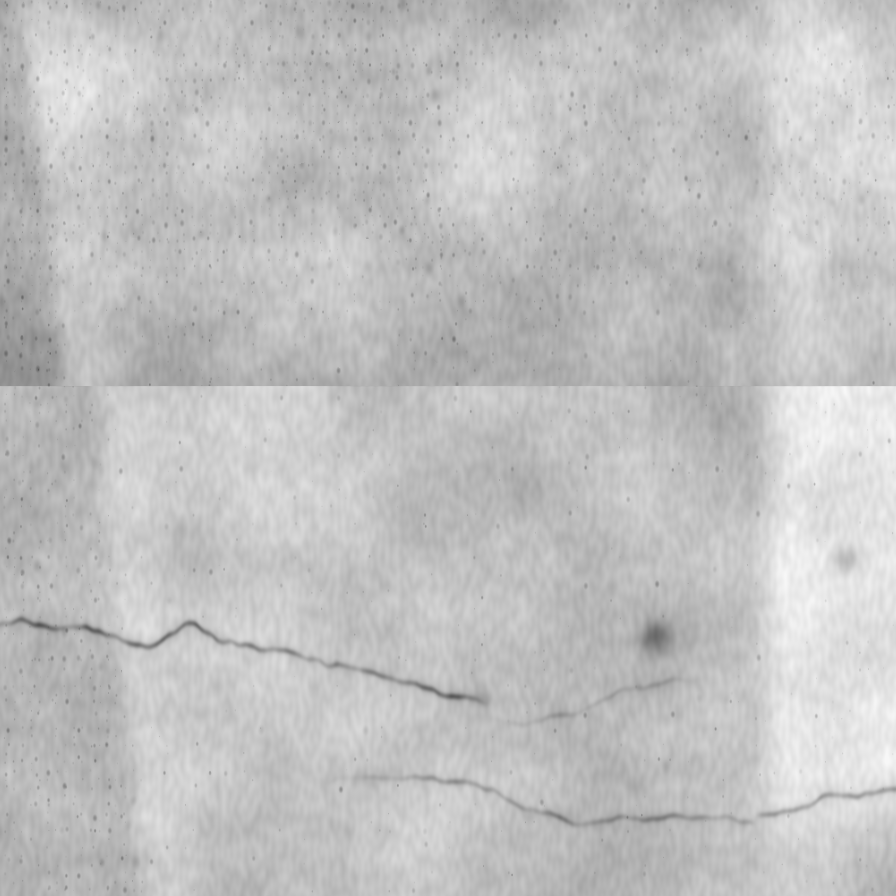
Give the GLSL for this texture, as a WebGL 2 fragment shader.

```glsl
#version 300 es
precision highp float;
// Weathered grey plaster with a pour seam, side bands, pits and two hairline cracks.

uniform vec2 u_resolution;
out vec4 fragColor;

const float SEAM_Y = 0.569;
const float UPPER_TONE = 0.765;
const float LOWER_TONE = 0.782;
const float MOTTLE = 0.135;
const float GRAIN = 0.06;
const vec2 GRAIN_FREQ = vec2(150.0, 62.0);
const float LEFT_SHADE = 0.07;
const float CRACK_WIDTH = 0.0042;
const float CRACK_DEPTH = 0.29;
const float PIT_DEPTH = 0.19;
const float STAIN_DEPTH = 0.085;

float hash(vec2 p) {
    vec3 q = fract(p.xyx * vec3(0.1031, 0.1030, 0.0973));
    q += dot(q, q.yzx + 33.33);
    return fract((q.x + q.y) * q.z);
}

float cornerDot(vec2 cell, vec2 offset) {
    float angle = 6.28318 * hash(cell);
    return dot(vec2(cos(angle), sin(angle)), offset);
}

float gradientNoise(vec2 p) {
    vec2 i = floor(p), f = p - i;
    vec2 w = f * f * f * (f * (f * 6.0 - 15.0) + 10.0);
    vec2 e = vec2(1.0, 0.0);
    float low = mix(cornerDot(i, f), cornerDot(i + e.xy, f - e.xy), w.x);
    float high = mix(cornerDot(i + e.yx, f - e.yx), cornerDot(i + e.xx, f - e.xx), w.x);
    return mix(low, high, w.y);
}

float fbm(vec2 p) {
    float sum = 0.0, amp = 1.0;
    for (int i = 0; i < 4; i++) {
        sum += amp * gradientNoise(p);
        p = p * 2.03 + 17.3;
        amp *= 0.55;
    }
    return sum;
}

float bell(float x, float width) {
    return exp(-x * x / (width * width));
}

// One upright speck per cell, kept clear of the cell walls.
float specks(vec2 uv, float cells, float density, float softness) {
    vec2 p = uv * cells, id = floor(p);
    vec2 centre = 0.35 + 0.3 * vec2(hash(id + 3.7), hash(id + 61.2));
    float radius = mix(0.09, 0.22, hash(id + 27.1));
    float d = length((p - id - centre) * vec2(1.0, 0.65)) / radius;
    float present = step(hash(id + 91.4), density);
    return present * smoothstep(1.0, softness, d) * mix(0.3, 1.0, hash(id + 45.9));
}

// Dark line along the height y over the span from x0 to x1.
float crack(vec2 uv, float y, float x0, float x1, float fade) {
    float jitter = 0.009 * gradientNoise(vec2(uv.x * 24.0, 4.5))
                 + 0.005 * gradientNoise(vec2(uv.x * 65.0, 9.5));
    float d = abs(uv.y - y - jitter) / CRACK_WIDTH;
    float wear = clamp(0.78 + 0.75 * gradientNoise(vec2(uv.x * 38.0, 2.5)), 0.3, 1.1);
    float span = smoothstep(x0, x0 + fade, uv.x) * (1.0 - smoothstep(x1 - fade, x1, uv.x));
    return (bell(d, 0.85) + 0.18 * bell(d, 2.3)) * wear * span;
}

void main() {
    vec2 uv = gl_FragCoord.xy / u_resolution;
    float upper = smoothstep(-0.5, 0.5, (uv.y - SEAM_Y) * u_resolution.y * 0.7);
    vec2 shift = uv + 7.0 * step(SEAM_Y, uv.y);
    float patches = fbm(shift * 5.5);

    // Broad tone of the two pours
    float upperTone = UPPER_TONE - 0.065 * (1.0 - smoothstep(SEAM_Y, 0.76, uv.y))
                    - 0.06 * smoothstep(0.94, 1.0, uv.y) - 0.02 * smoothstep(0.3, 0.82, uv.x);
    float lowerTone = LOWER_TONE - 0.05 * smoothstep(0.3, 0.82, uv.x)
                    - 0.025 * (1.0 - smoothstep(0.0, 0.22, uv.y));
    float tone = mix(lowerTone, upperTone, upper);

    // Shaded left strip and bright right strip
    float edge = mix(mix(0.16, 0.11, uv.y / SEAM_Y),
                     mix(0.08, 0.02, (uv.y - SEAM_Y) / (1.0 - SEAM_Y)), upper);
    edge += 0.012 * gradientNoise(vec2(uv.y * 14.0, 1.5));
    float left = 1.0 - smoothstep(edge - 0.016, edge + 0.012, uv.x);
    tone -= left * LEFT_SHADE * mix(1.25, 0.75, smoothstep(0.27, 0.31, uv.y) * (1.0 - upper));
    tone += 0.035 * bell(uv.x - edge - 0.025, 0.03);
    float glow = mix(0.19 * smoothstep(-0.15, 0.2, uv.y), 0.055 + 0.1 * bell(uv.y - 0.82, 0.13), upper);
    tone += glow * smoothstep(0.83, 0.885, uv.x) * (1.0 - 0.2 * smoothstep(0.9, 1.0, uv.x));

    // Mottling and upright grain
    tone += MOTTLE * patches * mix(0.75, 1.0, upper);
    tone += 0.04 * gradientNoise(shift * vec2(58.0, 36.0));
    tone += GRAIN * gradientNoise(shift * GRAIN_FREQ);

    // Pits and softer stains, thickest at upper left and lower left
    float pitted = upper * smoothstep(0.57, 0.78, uv.y) * mix(0.4, 0.12, smoothstep(0.35, 0.9, uv.x));
    pitted += left * 0.28 + 0.04 - 0.25 * patches * upper;
    tone -= PIT_DEPTH * specks(uv, 62.0, pitted, 0.1);
    tone -= 0.6 * PIT_DEPTH * specks(uv + 0.37, 105.0, pitted, 0.0);
    tone -= STAIN_DEPTH * specks(uv + 0.13, 27.0, pitted * 0.75, 0.0);

    // Upper crack with its faint tail
    float x = uv.x;
    float mainY = 0.308 - 0.1 * x - 0.17 * max(x - 0.3, 0.0)
                + 0.018 * bell(x - 0.215, 0.022) - 0.016 * bell(x - 0.165, 0.035);
    float tailY = 0.193 + 0.05 * smoothstep(0.58, 0.77, x);
    tone -= CRACK_DEPTH * crack(uv, mainY, -0.05, 0.55, 0.03);
    tone -= 0.38 * CRACK_DEPTH * crack(uv, tailY, 0.53, 0.8, 0.08);

    // Lower crack, stepped where it meets the bright strip
    float lowY = 0.13 - 0.049 * smoothstep(0.48, 0.66, x) + 0.009 * bell(x - 0.76, 0.06);
    float stepY = 0.092 + 0.21 * (x - 0.845);
    tone -= 0.72 * CRACK_DEPTH * crack(uv, lowY, 0.3, 0.845, 0.01) * smoothstep(0.3, 0.56, x);
    tone -= 0.85 * CRACK_DEPTH * crack(uv, stepY, 0.842, 1.1, 0.01);

    // Round blots
    tone -= 0.3 * bell(length(uv - vec2(0.732, 0.288)), 0.017);
    tone -= 0.17 * bell(length(uv - vec2(0.943, 0.375)), 0.014);
    tone -= 0.14 * bell(length(uv - vec2(0.537, 0.22)), 0.009);

    fragColor = vec4(vec3(clamp(tone, 0.0, 0.97)), 1.0);
}
```
